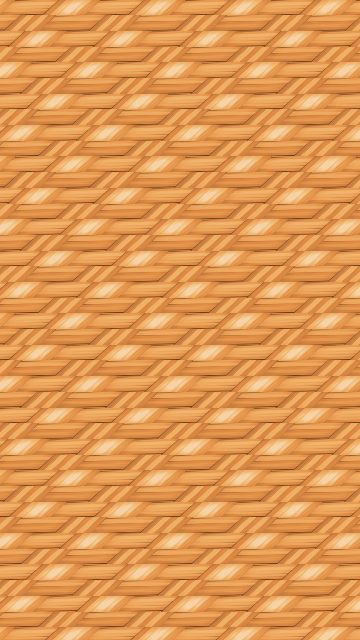
This pattern is drawn by a WebGL 2 fragment shader. Its source:

```glsl
#version 300 es
precision highp float;
// Sheared basket weave of honey-coloured wooden slats, lying and leaning in turn.

uniform vec2 u_resolution;
out vec4 outColor;

// Lengths are in canvas heights
const float ROW_HEIGHT = 0.02452;
const float PERIOD = 0.13333;             // one leaning and one lying block
const float SLANT = 0.02667;              // sideways run of the lean per row
const vec2 ANCHOR = vec2(0.0586, 0.0483); // a bright block centre x, a row top measured down
const float BRIGHT_SHARE = 0.49;          // part of the period that leans, by row kind
const float DARK_SHARE = 0.42;
const float DARK_PHASE = 0.71;            // offset of the dark rows, in periods
const float SEAM = 0.0005;                // half widths of the dark lines
const float CRACK = 0.0003;
const float TILT = 0.07;                  // wedge of the lying slats
const float GRAIN = 0.75;
const float REPEAT_VARIATION = 0.1;

const vec3 LINE_BROWN = vec3(0.22, 0.11, 0.05);
const vec3 BROWN  = vec3(0.74, 0.47, 0.25);
const vec3 ORANGE = vec3(0.87, 0.54, 0.26);
const vec3 HONEY  = vec3(0.93, 0.64, 0.35);
const vec3 GOLD   = vec3(0.94, 0.71, 0.43);
const vec3 CREAM  = vec3(0.96, 0.80, 0.60);

// Tone of each slat, 0 = brown to 4 = cream
const float BRIGHT_LEAN[5] = float[5](0.7, 2.0, 2.8, 2.4, 1.1);
const float DARK_LEAN[5]   = float[5](0.6, 2.6, 0.9, 2.4, 0.8);
const float LIGHT_LYING[5] = float[5](1.6, 2.8, 2.3, 2.2, 1.0);
const float WARM_LYING[5]  = float[5](2.1, 2.4, 1.0, 1.5, 0.9);

float hash(vec2 p) {
  return fract(sin(dot(p, vec2(127.1, 311.7))) * 43758.5453);
}

float noise(vec2 p) {
  vec2 i = floor(p), f = fract(p);
  f = f * f * (3.0 - 2.0 * f);
  return mix(mix(hash(i), hash(i + vec2(1, 0)), f.x),
             mix(hash(i + vec2(0, 1)), hash(i + vec2(1, 1)), f.x), f.y);
}

vec3 wood(float tone) {
  vec3 c = mix(BROWN, ORANGE, clamp(tone, 0.0, 1.0));
  c = mix(c, HONEY, clamp(tone - 1.0, 0.0, 1.0));
  c = mix(c, GOLD, clamp(tone - 2.0, 0.0, 1.0));
  return mix(c, CREAM, clamp(tone - 3.0, 0.0, 1.3));
}

// Five slats across t in 0..1, blended over a narrow join
float slatTone(float t, float tones[5], float join) {
  float s = clamp(t, 0.0, 0.999) * 5.0;
  int k = int(s);
  return mix(tones[k], tones[min(k + 1, 4)], smoothstep(1.0 - join, 1.0, fract(s)));
}

float stroke(float d, float halfWidth, float pixel) {
  return clamp((halfWidth - abs(d)) / pixel + 0.5, 0.0, 1.0);
}

void main() {
  float pixel = 1.0 / u_resolution.y;
  vec2 p = gl_FragCoord.xy * pixel;

  // Rows, then the leaning and lying parts of each period
  float r = (1.0 - p.y - ANCHOR.y) / ROW_HEIGHT;
  float row = floor(r), f = r - row;
  bool brightRow = mod(row, 2.0) < 0.5;
  float share = brightRow ? BRIGHT_SHARE : DARK_SHARE;
  float u = (p.x - ANCHOR.x + SLANT * (r - 0.5)) / PERIOD + 0.5 * share;
  if (!brightRow) u -= DARK_PHASE;
  float w = fract(u);
  bool leaning = w < share;
  float span = leaning ? share : 1.0 - share;
  float a = (leaning ? w : w - share) / span;  // runs across a block
  float seed = brightRow ? 0.0 : 37.0;

  float tone, line;
  if (leaning) {
    // Slanted slats, with a sheen in the bright blocks
    float streak = noise(vec2(a * 20.0 + seed, f * 1.8 + seed)) - 0.5;
    tone = brightRow ? slatTone(a, BRIGHT_LEAN, 0.2) : slatTone(a, DARK_LEAN, 0.12);
    tone += streak * GRAIN;
    vec2 q = vec2(a - 0.5, f - 0.5) / vec2(0.3, 0.45);
    if (brightRow) tone += (1.9 + streak) * exp(-dot(q, q));
    tone -= 0.3 * smoothstep(0.3, 0.5, abs(f - 0.5));
    line = 0.0;
  } else {
    // Lying slats, a little wedge-shaped, with tapering cracks
    float t = f + TILT * (a - 0.5);
    float streak = noise(vec2(a * 2.2 + seed, t * 12.0 + seed)) - 0.5;
    tone = brightRow ? slatTone(t, LIGHT_LYING, 0.3) : slatTone(t, WARM_LYING, 0.3);
    tone += streak * GRAIN + 0.5 * (a - 0.5) * (f - 0.5);
    tone -= 0.5 * smoothstep(0.25, 0.5, abs(a - 0.5));
    float taper = brightRow ? a : 1.0 - a;
    float level = brightRow ? 0.62 : 0.4;
    line = stroke((t - level) * ROW_HEIGHT, CRACK, pixel) * 0.5 * taper * taper;
    // Seams above and below fade toward opposite ends
    float above = stroke((t - 0.03) * ROW_HEIGHT, SEAM, pixel) * smoothstep(0.6, 0.1, a);
    float below = stroke((t - 0.97) * ROW_HEIGHT, SEAM, pixel) * smoothstep(0.2, 0.7, a);
    line = max(line, 0.85 * max(above * 0.7, below));
  }
  tone += (hash(vec2(row, floor(u))) - 0.5) * REPEAT_VARIATION;

  // A fine line where each leaning block starts, fainter where it ends
  float lean = ROW_HEIGHT / length(vec2(SLANT, ROW_HEIGHT));
  float startGap = abs(w - step(0.5, w)) * PERIOD * lean;
  float endGap = (w - share) * PERIOD * lean;
  line = max(line, stroke(startGap, SEAM * 0.8, pixel) * mix(0.25, 0.7, f));
  line = max(line, stroke(endGap, SEAM * 0.6, pixel) * mix(0.35, 0.0, f));

  outColor = vec4(mix(wood(tone), LINE_BROWN, line), 1.0);
}
```
